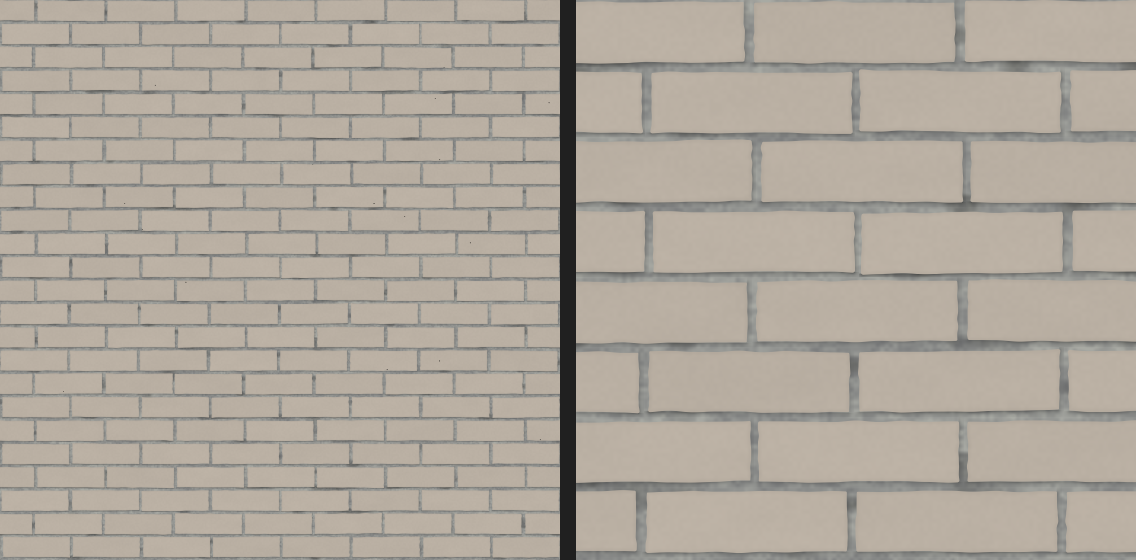
Left: the whole. Right: its middle third, enlarged.
Reproduce this texture procedurally as a Shadertoy shader.

```glsl
// Running-bond wall of smooth beige bricks in grey, weathered mortar.
// Each brick is a slightly skewed box distance in its own cell; wrapped
// value noise adds edge wobble, mortar streaks, soot and sparse pits.

#define COLS 8.0            // bricks across
#define ROWS 24.0           // courses up
#define BED_WIDTH 0.135     // horizontal joint, in course heights
#define HEAD_WIDTH 0.13     // vertical joint, in course heights
#define WOBBLE 0.03         // roughness of the brick edges
#define SHADOW 0.33         // darkness below and right of bricks
#define BRICK vec3(0.73, 0.69, 0.64)
#define MORTAR_LIGHT vec3(0.66, 0.665, 0.64)
#define MORTAR_DARK vec3(0.46, 0.465, 0.47)

float hash(vec2 p) {
    vec3 q = fract(vec3(p.xyx) * 0.1031);
    q += dot(q, q.yzx + 33.33);
    return fract((q.x + q.y) * q.z);
}

// Value noise with a whole number of cells per canvas, so it wraps
float noise(vec2 uv, vec2 cells) {
    vec2 p = uv * cells, i = floor(p), f = fract(p);
    f = f * f * (3.0 - 2.0 * f);
    vec2 a = mod(i, cells), b = mod(i + 1.0, cells);
    return mix(mix(hash(a), hash(vec2(b.x, a.y)), f.x),
               mix(hash(vec2(a.x, b.y)), hash(b), f.x), f.y);
}

float boxDistance(vec2 p, vec2 halfSize, float radius) {
    vec2 q = abs(p) - halfSize + radius;
    return length(max(q, 0.0)) + min(max(q.x, q.y), 0.0) - radius;
}

void mainImage(out vec4 fragColor, in vec2 fragCoord) {
    vec2 uv = fragCoord / iResolution.xy;
    float pixel = ROWS / iResolution.y;
    float aspect = ROWS / COLS;

    // Brick cell: alternate courses shift by half, with a little drift
    vec2 grid = uv * vec2(COLS, ROWS) - vec2(0.0, 0.045);
    float row = mod(floor(grid.y), ROWS);
    grid.x += 0.5 * mod(row, 2.0) + 0.05 * (hash(vec2(row, 71.0)) - 0.5);
    vec2 id = vec2(mod(floor(grid.x), COLS), row);
    vec2 p = (fract(grid) - 0.5) * vec2(aspect, 1.0);

    // Individual brick: small shift, tilt and uneven edges
    float shade = hash(id + 13.0);
    vec2 shift = vec2(hash(id + 31.0), hash(id + 57.0)) - 0.5;
    p += shift * vec2(0.04, 0.03);
    p.y += (hash(id + 83.0) - 0.5) * 0.022 * p.x;
    vec2 halfSize = 0.5 * vec2(aspect - HEAD_WIDTH, 1.0 - BED_WIDTH);
    float d = boxDistance(p, halfSize, 0.025);
    d += WOBBLE * (noise(uv, vec2(72.0, 216.0)) - 0.5);

    // Brick face: nearly flat colour, faint clouds and rare pits
    float grain = noise(uv, vec2(384.0));
    float clouds = noise(uv, vec2(32.0, 64.0));
    vec3 face = BRICK * (1.0 + 0.018 * (shade - 0.5)
        + 0.016 * (clouds - 0.5) + 0.016 * (grain - 0.5));
    face *= 1.0 - 0.03 * smoothstep(-0.07, 0.0, d);
    vec2 pitCell = floor(uv * 128.0);
    vec2 pitOffset = fract(uv * 128.0) - 0.5;
    float pit = step(0.9985, hash(pitCell + 211.0))
        * (1.0 - smoothstep(0.08, 0.22, length(pitOffset)));
    face *= 1.0 - 0.4 * pit;

    // Mortar: grain, drawn-out streaks and broad pale or sooty patches
    float streak = noise(uv, vec2(128.0, 320.0));
    float patches = noise(uv, vec2(18.0, 48.0));
    float tone = 0.35 * grain + 0.4 * streak + 0.45 * patches;
    vec3 mortar = mix(MORTAR_DARK, MORTAR_LIGHT, clamp(tone, 0.0, 1.0));
    float soot = smoothstep(0.7, 0.95, noise(uv + 0.37, vec2(30.0, 72.0)));
    mortar *= 1.0 - 0.22 * soot * (0.5 + streak);

    // Contact shadow under each brick and weaker at its right side
    float below = smoothstep(0.0, 0.03, -p.y - halfSize.y + 0.02);
    float beside = smoothstep(0.0, 0.03, p.x - halfSize.x + 0.02);
    float contact = exp(-max(d, 0.0) / 0.035) * max(below, 0.55 * beside);
    mortar *= 1.0 - SHADOW * contact * (0.5 + 0.8 * patches);

    float brickMask = clamp(0.5 - d / pixel, 0.0, 1.0);
    fragColor = vec4(mix(mortar, face, brickMask), 1.0);
}
```
